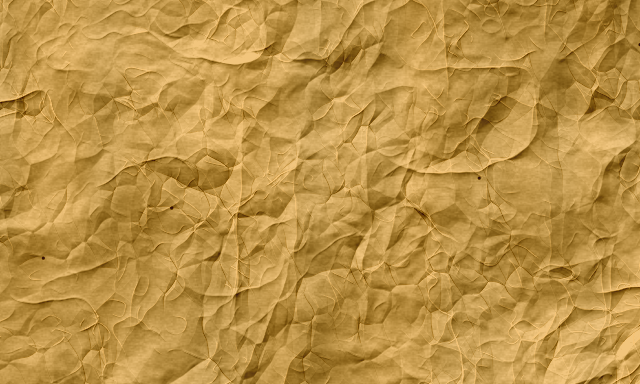
Give the GLSL for this texture, as a WebGL 1 fragment shader.

```glsl
precision highp float;
// Crumpled brown wrapping paper lit from above and a little from the left.
// A height field of soft-topped facets, billows and short broken folds is
// shaded by its slope; its curvature draws creases, stains and fibre tint it.
uniform vec2 u_resolution;

vec2 hash2(vec2 p) {
  vec3 q = fract(p.xyx * vec3(0.1031, 0.1030, 0.0973));
  q += dot(q, q.yzx + 33.33);
  return fract((q.xx + q.yz) * q.zy);
}

float noise(vec2 p) {
  vec2 i = floor(p), f = fract(p);
  vec2 u = f * f * f * (f * (f * 6.0 - 15.0) + 10.0);
  float low = mix(hash2(i).x, hash2(i + vec2(1.0, 0.0)).x, u.x);
  float high = mix(hash2(i + vec2(0.0, 1.0)).x, hash2(i + 1.0).x, u.x);
  return mix(low, high, u.y);
}

vec2 warp(vec2 p) {
  return vec2(noise(p + 17.3), noise(p + 71.9)) - 0.5;
}

// Difference of the two smallest squared cell distances, with rounded tops
float facet(vec2 p) {
  vec2 cell = floor(p), f = fract(p);
  float nearest = 1.21, second = 1.21;
  for (int y = -1; y <= 1; y++) {
    for (int x = -1; x <= 1; x++) {
      vec2 o = vec2(float(x), float(y));
      vec2 d = o + 0.08 + 0.84 * hash2(cell + o) - f;
      float dist = dot(d, d);
      second = min(second, max(nearest, dist));
      nearest = min(nearest, dist);
    }
  }
  float roof = second - nearest;
  return roof / (1.0 + 0.8 * roof);
}

// A sharp ridge along a contour of noise
float fold(vec2 p, float sharpness) {
  return exp(-abs(noise(p) - 0.5) * sharpness);
}

float paperHeight(vec2 p) {
  vec2 q = p + 0.07 * warp(p * 3.0) + 0.028 * warp(p * 9.0) + 0.011 * warp(p * 25.0);
  float h = 0.016 * noise(q * 4.0 + 5.0) + 0.007 * noise(q * 10.0 + 15.0);

  // Facets from broad to fine, each fading in and out over the sheet
  vec2 s = q * vec2(5.6, 4.4) + 40.0;
  float scale = 5.0, side = 1.0;
  for (int i = 0; i < 3; i++) {
    float mask = smoothstep(0.25, 0.8, noise(s * 0.7 + 9.0));
    h += side * 0.078 * mask * facet(s) / scale;
    s = mat2(0.8, 0.6, -0.6, 0.8) * s * 1.8 + 23.7;
    scale *= 1.8;
    side = -side;
  }

  // Short broken wrinkles turned a different way at each size
  vec2 t = q * vec2(3.0, 3.8) + 12.4;
  scale = 3.4;
  for (int i = 0; i < 5; i++) {
    float broken = smoothstep(0.42, 0.8, noise(t * 1.2 + 31.0));
    h += 0.019 * broken * fold(t, 17.0) / scale;
    t = mat2(0.28, 0.96, -0.96, 0.28) * t * 1.7 + 8.3;
    scale *= 1.7;
  }

  // Small rumples gathered in patches
  float rumpled = smoothstep(0.25, 0.75, noise(q * 5.0 + 44.0));
  h += rumpled * (0.0026 * noise(q * 26.0) + 0.0011 * noise(q * 55.0 + 3.0));

  // Faint upright folds
  float upright = smoothstep(0.35, 0.75, noise(q * 3.5 + 63.0));
  return h + 0.004 * upright * fold(q * vec2(5.0, 1.0) + 27.6, 14.0);
}

// Rare pinholes, one candidate per square
float speck(vec2 p) {
  vec2 g = p * 5.0, id = floor(g);
  vec2 center = 0.2 + 0.6 * hash2(id + 81.0);
  float chosen = step(0.95, hash2(id + 144.0).x);
  return chosen * (1.0 - smoothstep(0.01, 0.03, length(fract(g) - center)));
}

vec3 paperColor(float tone) {
  float x = max(tone - 0.47, 0.0) / 0.42;
  return vec3(tone, tone * 0.96 - 0.14, 0.04 + 0.38 * pow(x, 1.2));
}

void main() {
  vec2 p = gl_FragCoord.xy / u_resolution.y;

  // Slope and curvature from five heights
  float e = 0.0026;
  float here = paperHeight(p);
  float left = paperHeight(p - vec2(e, 0.0));
  float right = paperHeight(p + vec2(e, 0.0));
  float below = paperHeight(p - vec2(0.0, e));
  float above = paperHeight(p + vec2(0.0, e));
  vec2 slope = vec2(right - left, above - below) / (2.0 * e);
  float curve = (left + right + below + above - 4.0 * here) / e;

  // Highlights roll off, shadows stay deep; creases come and go
  float light = dot(slope, vec2(0.42, -0.88));
  light /= 1.0 + 3.0 * max(light, 0.0);
  float worn = smoothstep(0.35, 0.7, noise(p * 14.0 + 91.0));
  float crease = clamp(-0.36 * curve, -0.24, 0.09) * mix(0.2, 1.0, worn);

  // Blotches, upright streaks and horizontal fibre
  float blotch = noise(p * 2.3 + 3.0) + 0.5 * noise(p * 6.0 + 8.0) - 0.75;
  float streak = noise(p * vec2(11.0, 1.4) + 50.0) - 0.5;
  float fibre = noise(p * vec2(90.0, 260.0)) - 0.5;
  float grain = noise(p * 210.0 + 7.0) - 0.5;

  float tone = 0.768 + light + crease;
  tone += 0.09 * blotch + 0.07 * streak + 0.05 * fibre + 0.05 * grain;
  tone -= 0.5 * speck(p);
  vec3 color = paperColor(clamp(tone, 0.2, 0.95));

  // Creases and streaks turn a little more orange
  float ochre = smoothstep(0.02, 0.09, abs(crease)) - 0.3 + streak;
  color += ochre * vec3(0.015, -0.006, -0.03);
  gl_FragColor = vec4(clamp(color, 0.0, 1.0), 1.0);
}
```
